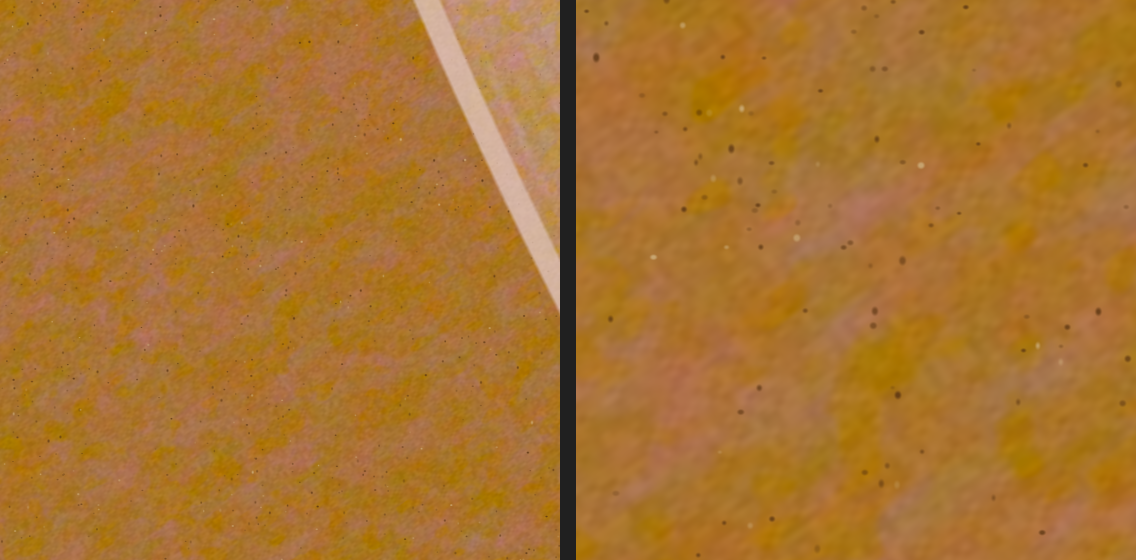
Left: the whole. Right: its middle third, enlarged.
A WebGL 2 fragment shader for this texture:

```glsl
#version 300 es
precision highp float;
// Mottled ochre surface crossed at the upper right by a pale curved stripe.
// Slanted value noise shifts the hue at nearly even brightness; fine grain
// and hashed specks add texture, and a paler streaked area lies past the stripe.
uniform vec2 u_resolution;
out vec4 fragColor;

const vec3 OCHRE = vec3(0.668, 0.450, 0.205);
const vec3 PALE_TAN = vec3(0.735, 0.555, 0.400);
const vec3 STRIPE = vec3(0.835, 0.705, 0.630);
const vec3 SPECK_DARK = vec3(0.36, 0.21, 0.07);
const vec3 SPECK_LIGHT = vec3(0.80, 0.68, 0.48);
const float MOTTLE_ANGLE = 0.60;     // direction of the blotches, radians
const float MOTTLE_STRETCH = 1.45;   // length of blotches over their width
const float BLUE_SWING = 0.40;
const float BLOT_DEPTH = 0.12;       // blue removed inside amber blots
const float PINK_SWING = 0.11;
const float GRAIN = 0.075;
const float STRIPE_HALF_WIDTH = 0.0215;
const float STRIPE_SOFTNESS = 0.0035;
const float SPECK_CELLS = 105.0;
const float SPECK_RADIUS = 0.0019;

float hash(vec2 cell, uint seed) {
    uvec2 c = uvec2(ivec2(cell) + 4096);
    uint h = c.x * 1597334677u ^ c.y * 3812015801u ^ seed * 2798796415u;
    h = (h ^ (h >> 16)) * 2146121005u;
    h = (h ^ (h >> 15)) * 2221713035u;
    return float((h ^ (h >> 16)) >> 8) / 16777216.0;
}

float noise(vec2 p, uint seed) {
    vec2 i = floor(p), f = fract(p);
    f = f * f * (3.0 - 2.0 * f);
    float low = mix(hash(i, seed), hash(i + vec2(1, 0), seed), f.x);
    float high = mix(hash(i + vec2(0, 1), seed), hash(i + vec2(1, 1), seed), f.x);
    return mix(low, high, f.y);
}

// Signed distance to the stripe's centre line, positive on the right.
float stripeDistance(vec2 p) {
    float t = 1.0 - p.y;
    float slope = 0.43 + 0.14 * t;
    return (p.x - 0.762 - 0.43 * t - 0.07 * t * t) / sqrt(1.0 + slope * slope);
}

// Hue shift: blue swings, amber blots and a red-green drift.
vec3 mottle(vec2 q) {
    vec2 warped = q + 0.010 * vec2(noise(q * 60.0, 1u), noise(q * 60.0, 2u));
    float cloud = 0.22 * noise(q * 13.0, 3u) + 0.48 * noise(warped * 36.0, 4u)
                + 0.30 * noise(warped * 85.0, 5u) - 0.5;
    float blotField = 0.70 * noise(warped * 40.0, 6u) + 0.30 * noise(q * 95.0, 7u);
    float blot = smoothstep(0.56, 0.80, blotField);
    float pink = 0.6 * noise(warped * 32.0, 8u) + 0.4 * noise(q * 75.0, 9u) - 0.5;
    vec3 shift = vec3(0.02, 0.0, BLUE_SWING) * cloud;
    shift += blot * vec3(0.012, 0.006, -BLOT_DEPTH);
    return shift + PINK_SWING * pink * vec3(0.6, -0.4, 0.1);
}

// x: dark speck cover, y: light speck cover.
vec2 specks(vec2 p, float pixel) {
    vec2 cell = floor(p * SPECK_CELLS);
    vec2 cover = vec2(0.0);
    for (int j = -1; j <= 1; j++) {
        for (int i = -1; i <= 1; i++) {
            vec2 c = cell + vec2(i, j);
            vec2 centre = (c + vec2(hash(c, 11u), hash(c, 12u))) / SPECK_CELLS;
            float clump = noise(centre * 9.0, 13u);
            float present = step(hash(c, 14u), 0.02 + 0.15 * clump * clump);
            float radius = SPECK_RADIUS * mix(0.5, 1.0, hash(c, 15u));
            float edge = 0.0008 + 0.5 * pixel;
            vec2 d = (p - centre) * vec2(1.0, mix(0.7, 1.4, hash(c, 16u)));
            float dot1 = 1.0 - smoothstep(radius - edge, radius + edge, length(d));
            float strength = present * dot1 * mix(0.25, 0.85, hash(c, 17u));
            float light = step(0.86, hash(c, 18u));
            cover = max(cover, strength * vec2(1.0 - light, light));
        }
    }
    return cover;
}

void main() {
    vec2 p = gl_FragCoord.xy / u_resolution;
    float pixel = 1.0 / min(u_resolution.x, u_resolution.y);

    // Blotch space: rotated and stretched along the slant.
    float c = cos(MOTTLE_ANGLE), s = sin(MOTTLE_ANGLE);
    vec2 q = vec2((c * p.x + s * p.y) / MOTTLE_STRETCH, c * p.y - s * p.x);

    // Paler area with faint streaks beside the stripe.
    float d = stripeDistance(p);
    float soft = STRIPE_SOFTNESS + 0.5 * pixel;
    float beyond = smoothstep(-soft, soft, d);
    float streak = noise(vec2(d * 75.0, p.y * 5.0), 21u) - 0.5;
    vec3 tan1 = PALE_TAN + streak * vec3(0.03, 0.05, 0.11);
    vec3 ground = OCHRE + vec3(0.012, 0.0, 0.012) * (p.y - 0.5);
    vec3 color = mix(ground, tan1, beyond);

    // The stripe stays almost free of mottling and specks.
    float band = 1.0 - smoothstep(-soft, soft, abs(d) - STRIPE_HALF_WIDTH);
    color = mix(color, STRIPE, band);
    color += mottle(q) * mix(1.0, 0.16, band);

    float grain = 0.6 * noise(q * 240.0, 22u) + 0.4 * noise(p * 130.0, 23u) - 0.5;
    color += GRAIN * grain * mix(1.0, 0.5, band);

    vec2 cover = specks(p, pixel) * (1.0 - 0.85 * band) * (1.0 - 0.5 * beyond);
    color = mix(color, SPECK_DARK, cover.x);
    color = mix(color, SPECK_LIGHT, cover.y);
    fragColor = vec4(clamp(color, 0.0, 1.0), 1.0);
}
```
